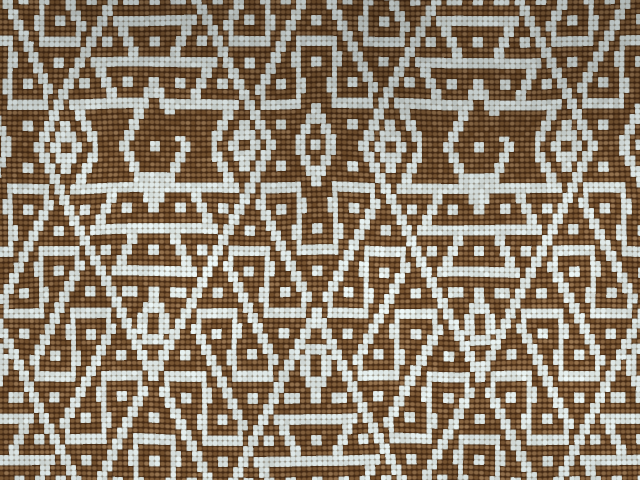
Write a Shadertoy shader that draws this pattern.

```glsl
// Cross-stitched cloth: stepped diamonds and a hooked meander in white on brown.

const float ROWS = 91.6;                  // stitches over the canvas height
const vec2 CROSSING = vec2(60.4, 63.75);  // where two meander bands cross
const vec2 HALF_REPEAT = vec2(31.0, 76.0);

float hash(vec2 p) {
    return fract(sin(dot(p, vec2(127.1, 311.7))) * 43758.5453);
}

float noise(vec2 p) {
    vec2 i = floor(p), f = fract(p);
    f = f * f * (3.0 - 2.0 * f);
    return mix(mix(hash(i), hash(i + vec2(1, 0)), f.x),
               mix(hash(i + vec2(0, 1)), hash(i + vec2(1, 1)), f.x), f.y);
}

bool line(vec2 p, vec2 a, vec2 b) {
    vec2 pa = p - a, ba = b - a;
    float t = clamp(dot(pa, ba) / dot(ba, ba), 0.0, 1.0);
    return length(pa - ba * t) < 0.85;
}

bool dotAt(vec2 p, vec2 c) {
    vec2 d = abs(p - c);
    return max(d.x, d.y) < 1.0;
}

// Diamond outline with sides rising two stitches per step
bool rhomb(vec2 p, float radius) {
    return abs(abs(p.x) + abs(p.y) * 0.5 - radius) < 1.0;
}

// Chain of S hooks climbing along the band
bool meander(vec2 p) {
    bool on = false;
    for (int k = -1; k < 3; k++) {
        vec2 q = p - vec2(6, 12) * float(k);
        // Lower bar and riser to the next hook
        on = on || line(q, vec2(3, 32), vec2(9, 32))
                || line(q, vec2(9, 32), vec2(10, 29))
                || line(q, vec2(10, 29), vec2(9, 23))
                || line(q, vec2(9, 23), vec2(10, 20))
                || dotAt(q, vec2(6, 28)) || dotAt(q, vec2(13, 16));
        // Upper bar and long diagonal
        if (k >= 0)
            on = on || line(q, vec2(4, 8), vec2(10, 8))
                    || line(q, vec2(10, 8), vec2(11, 11))
                    || line(q, vec2(11, 11), vec2(2, 29))
                    || line(q, vec2(2, 29), vec2(3, 32))
                    || dotAt(q, vec2(7, 12)) || dotAt(q, vec2(0, 24));
    }
    return on;
}

// Stepped tree around a small diamond; p is measured from the diamond centre
bool medallion(vec2 p) {
    vec2 a = abs(p);
    bool on = rhomb(a, 22.0);
    for (int k = 0; k < 3; k++) {
        float tier = float(k);
        vec2 tip = vec2(15.0 - 4.0 * tier, 8.0 + 8.0 * tier);
        float inner = k == 0 ? 4.0 : 0.0;
        on = on || line(a, vec2(inner, tip.y), tip)
                || line(a, tip, tip - vec2(3.5, 7.0))
                || dotAt(a, tip + vec2(-2.0, 4.0));
    }
    // Inner diamond, open on one side and filled at its foot
    bool gap = p.x > 2.0 && p.y > 2.0 && p.y < 6.0;
    bool foot = p.y < -5.0 && a.x + a.y * 0.5 < 6.0;
    on = on || (rhomb(a, 6.0) && !gap) || foot || dotAt(a, vec2(0));
    // Eyes at the corners, with single dots beside them
    on = on || rhomb(a - vec2(17, 0), 2.0) || rhomb(a - vec2(0, 34), 2.5);
    return on || dotAt(a, vec2(0, 20)) || dotAt(a, vec2(5, 12))
              || dotAt(a, vec2(4, 28)) || dotAt(a, vec2(0, 28));
}

bool isWhite(vec2 cell) {
    vec2 p = mod(cell + HALF_REPEAT, 2.0 * HALF_REPEAT) - HALF_REPEAT;
    float side = p.y < 0.0 ? -1.0 : 1.0;
    float flank = p.x < 0.0 ? -1.0 : 1.0;
    vec2 q = abs(p);
    // Half-turn symmetry about the middle of the band
    if (q.y > 0.5 * HALF_REPEAT.y) q = HALF_REPEAT - q;
    vec2 fromCentre = vec2(HALF_REPEAT.x - q.x, q.y);
    if (fromCentre.x + fromCentre.y * 0.5 < 23.0)
        return medallion(fromCentre * vec2(-flank, side));
    bool nextDiamond = abs(q.x - (q.y - 32.0) * 0.5) < 1.0;
    bool crossing = rhomb(q, 3.5) || dotAt(q, vec2(0));
    return nextDiamond || crossing || meander(q);
}

// One rounded stitch with shaded gaps around it
vec3 stitch(vec2 p) {
    vec2 cell = floor(p) + 0.5;
    vec2 f = p - cell;
    float rnd = hash(cell);
    vec3 brown = mix(vec3(0.43, 0.30, 0.17), vec3(0.58, 0.45, 0.31), rnd);
    vec3 white = mix(vec3(0.79, 0.82, 0.81), vec3(0.87, 0.91, 0.91), rnd);
    float knot = 1.0 - smoothstep(0.24, 0.62, length(f * vec2(0.9, 1.1)));
    float weave = 1.0 - smoothstep(0.38, 0.72, length(f));
    return isWhite(cell) ? mix(vec3(0.52, 0.49, 0.43), white, weave)
                         : mix(vec3(0.25, 0.15, 0.07), brown, knot);
}

void mainImage(out vec4 fragColor, in vec2 fragCoord) {
    vec3 col = vec3(0);
    // Four samples smooth the stitch edges
    for (int i = 0; i < 4; i++) {
        vec2 offset = vec2(i & 1, i >> 1) * 0.5 - 0.25;
        vec2 p = (fragCoord + offset) / iResolution.y * ROWS;
        vec2 sway = vec2(noise(p * 0.08), noise(p * 0.08 + 40.0)) - 0.5;
        col += stitch(p - CROSSING + sway * 0.7) * 0.25;
    }
    // Uneven light, dimmer towards the top
    vec2 uv = fragCoord / iResolution.y;
    float light = 1.04 - 0.16 * smoothstep(0.5, 1.0, uv.y);
    light += 0.10 * (noise(uv * 5.0) - 0.5);
    fragColor = vec4(col * light, 1.0);
}
```
